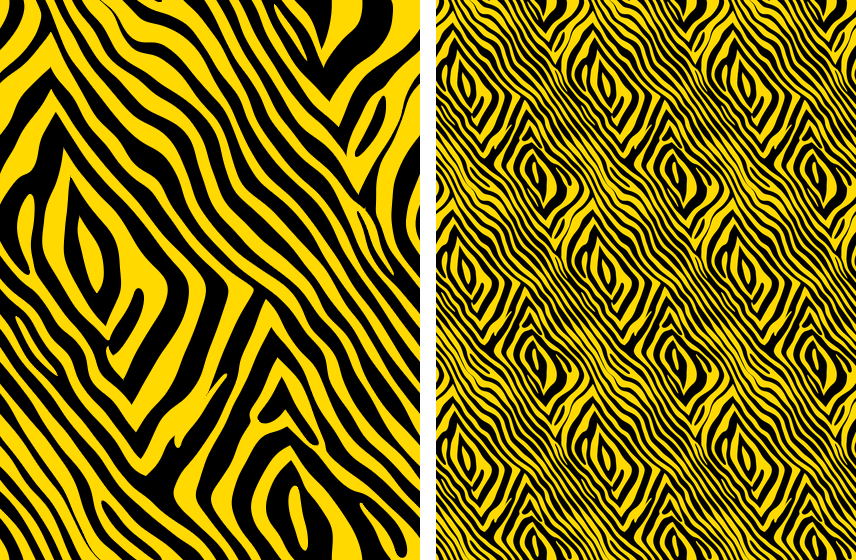
Left, the tile; right, the same tile 3 across and 3 down.
This pattern is drawn by a Shadertoy shader. Its source:

```glsl
const float TAU = 6.2831853;
const vec2 CANVAS = vec2(3.0, 4.0);        // canvas proportions
const vec2 FORK_GRID = vec2(5.0, 6.0);     // cells that may hold an extra stripe
const vec3 YELLOW = vec3(1.0, 0.85, 0.0);
const vec3 BLACK = vec3(0.0);

float hash(vec2 p, float seed) {
    vec3 q = fract(vec3(p.xyx + seed * 7.31) * vec3(0.1031, 0.1030, 0.0973));
    q += dot(q, q.yzx + 33.33);
    return fract((q.x + q.y) * q.z);
}

// Value noise in -1..1 that wraps after "cells" cells
float wrapNoise(vec2 uv, vec2 cells, float seed) {
    vec2 p = uv * cells;
    vec2 i = floor(p);
    vec2 f = p - i;
    f = f * f * f * (f * (f * 6.0 - 15.0) + 10.0);
    vec2 lo = mod(i, cells);
    vec2 hi = mod(i + 1.0, cells);
    float bottom = mix(hash(lo, seed), hash(vec2(hi.x, lo.y), seed), f.x);
    float top = mix(hash(vec2(lo.x, hi.y), seed), hash(hi, seed), f.x);
    return 2.0 * mix(bottom, top, f.y) - 1.0;
}

vec2 warp(vec2 uv, vec2 cells, float amount, float seed) {
    return amount * vec2(wrapNoise(uv, cells, seed), wrapNoise(uv, cells, seed + 1.0)) / CANVAS;
}

float roundMin(float a, float b) {
    a = max(a, 1e-4);
    b = max(b, 1e-4);
    return pow(pow(a, -3.0) + pow(b, -3.0), -1.0 / 3.0);
}

// Stripe count: nested chevron cells on a half-drop lattice, split by diagonal bands
float stripePhase(vec2 uv) {
    const float rings = 9.0;
    const float cellWidth = 0.6;
    vec2 d = uv - vec2(0.234, 0.548);
    float across = fract(0.5 - d.x - d.y) - 0.5;
    float along = fract(d.x - d.y - 0.14 * across + 0.5) - 0.5;
    float v = across / cellWidth;
    if (abs(v) > 0.5) return rings * (0.5 - abs(v));
    return along > v ? rings * roundMin(v + 0.5, 0.5 - along)
                     : rings * roundMin(along + 0.5, 0.5 - v);
}

vec2 phaseGradient(vec2 uv) {
    vec2 e = vec2(0.012, 0.0);
    vec2 slope = vec2(stripePhase(uv + e.xy) - stripePhase(uv - e.xy),
                      stripePhase(uv + e.yx) - stripePhase(uv - e.yx));
    return slope / (2.0 * e.x * CANVAS);
}

// Phase of one extra stripe with a pointed end at both tips
float extraStripe(vec2 d, vec2 normal, float halfLength) {
    float x = dot(d, vec2(normal.y, -normal.x));
    float y = 2.0 * dot(d, normal);
    float angle = -atan(2.0 * halfLength * y, x * x + y * y - halfLength * halfLength);
    return angle / TAU * (1.0 - smoothstep(0.36, 0.75, length(d)));
}

// Sum of the scattered extra stripes, denser where the stripes run wide
float forks(vec2 uv) {
    vec2 home = floor(uv * FORK_GRID);
    float sum = 0.0;
    for (int j = -1; j <= 1; j++) {
        for (int i = -1; i <= 1; i++) {
            vec2 cell = home + vec2(i, j);
            vec2 id = mod(cell, FORK_GRID);
            vec2 jitter = 0.3 + 0.4 * vec2(hash(id, 11.0), hash(id, 12.0));
            vec2 center = (cell + jitter) / FORK_GRID;
            vec2 slope = phaseGradient(center);
            float steepness = length(slope);
            if (steepness > 0.5 && steepness < 3.0 + 5.0 * hash(id, 13.0)) {
                float halfLength = mix(0.2, 0.32, hash(id, 14.0));
                sum += extraStripe((uv - center) * CANVAS, slope / steepness, halfLength);
            }
        }
    }
    return sum;
}

void mainImage(out vec4 fragColor, in vec2 fragCoord) {
    vec2 uv = fragCoord / iResolution.xy;

    // Broad bends and small wobbles
    vec2 p = uv + warp(uv, vec2(4.0, 5.0), 0.09, 1.0);
    p += warp(uv, vec2(10.0, 13.0), 0.035, 3.0);

    // Stripes that swell and pinch
    float swell = 0.7 * wrapNoise(uv, vec2(8.0, 10.0), 5.0);
    float ink = cos(TAU * (stripePhase(p) + forks(p))) + swell;

    // Smooth edge about one pixel wide
    float edge = max(length(vec2(dFdx(ink), dFdy(ink))), 1e-4);
    float cover = clamp(ink / edge + 0.5, 0.0, 1.0);
    fragColor = vec4(mix(YELLOW, BLACK, cover), 1.0);
}
```
